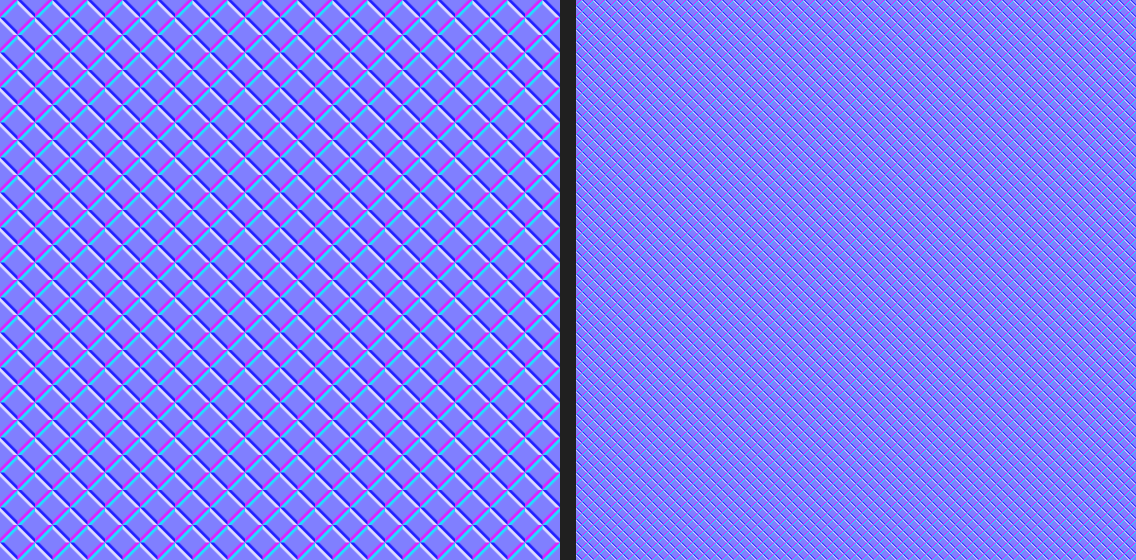
Left: one tile. Right: repeated 3 by 3.
Give the GLSL for this texture map, as a Shadertoy shader.

```glsl
// Tangent-space normal map of a diagonal lattice of V-shaped grooves between flat diamonds.
// Each point takes the wall slope of its nearest groove, so walls meet in mitres at crossings;
// a whole number of cells makes it tile, and supersampling smooths the edges.

#define REPEATS 16.0       // cells across and down
#define WALL_INNER 0.082   // distance from groove centre where the wall starts to level out
#define WALL_OUTER 0.142   // distance from groove centre where the surface is flat
#define CREASE 0.012       // rounding at the bottom of the groove
#define TILT 0.37          // strength of the wall slope in red and green
#define FLAT_NORMAL vec3(0.5, 0.497, 1.0)
#define SAMPLES 4          // subsamples per pixel side

// Slope across one groove, from the signed distance to its centre
float wallSlope(float dist) {
    float d = abs(dist);
    float wall = smoothstep(0.0, CREASE, d) * (1.0 - smoothstep(WALL_INNER, WALL_OUTER, d));
    return -sign(dist) * wall;
}

// Encoded normal at a position measured in cells
vec3 latticeNormal(vec2 cell) {
    // Signed distances to the falling (x) and rising (y) grooves
    vec2 groove = fract(vec2(cell.x + cell.y, cell.x - cell.y)) - 0.5;
    bool falling = abs(groove.x) < abs(groove.y);
    vec2 tilt = falling ? wallSlope(groove.x) * vec2(1.0, 1.0)
                        : wallSlope(groove.y) * vec2(1.0, -1.0);
    return FLAT_NORMAL + vec3(TILT * tilt, 0.0);
}

void mainImage(out vec4 fragColor, in vec2 fragCoord) {
    // Average a regular grid of subsamples inside the pixel
    vec3 normal = vec3(0.0);
    for (int j = 0; j < SAMPLES; j++) {
        for (int i = 0; i < SAMPLES; i++) {
            vec2 offset = (vec2(i, j) + 0.5) / float(SAMPLES) - 0.5;
            vec2 uv = (fragCoord + offset) / iResolution.xy;
            normal += latticeNormal(uv * REPEATS);
        }
    }
    fragColor = vec4(normal / float(SAMPLES * SAMPLES), 1.0);
}
```
